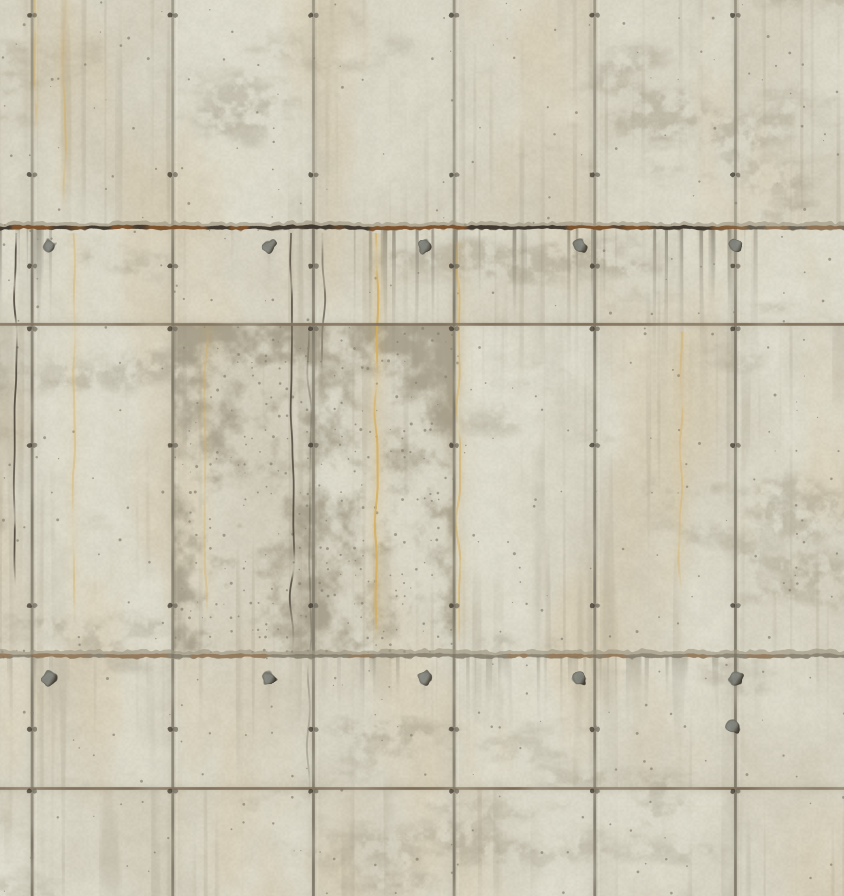
Write a Shadertoy shader that draws this texture.

```glsl
// Weathered concrete wall: six panel columns, joints, tie holes, stains and drips.
const float ASPECT = 0.9414;  // wall width over height
const float PITCH = ASPECT / 6.0;
const float FIRST_JOINT = 0.0358;
const float JOINT_HALF = 0.0016;
const float LEDGE_HI = 0.746, LEDGE_LO = 0.268;
const float SEAM_HI = 0.638, SEAM_LO = 0.120;
const float HOLE_RADIUS = 0.0078;
const float BOLT_RADIUS = 0.0027;
const float BOLT_ROWS[8] = float[8](0.983, 0.805, 0.703, 0.633, 0.503, 0.324, 0.186, 0.117);
// Each streak: x, top, bottom, strength; ochre drips first, then cracks
const int DRIPS = 7, STREAKS = 11;
const vec4 STREAK[11] = vec4[11](
    vec4(0.072, 1.0, 0.76, 0.55), vec4(0.083, 0.74, 0.30, 0.45), vec4(0.42, 0.74, 0.27, 0.85),
    vec4(0.511, 0.73, 0.27, 0.6), vec4(0.759, 0.63, 0.33, 0.45), vec4(0.23, 0.64, 0.30, 0.4),
    vec4(0.04, 1.0, 0.84, 0.5),
    vec4(0.0165, 0.74, 0.34, 0.8), vec4(0.3255, 0.74, 0.27, 0.75), vec4(0.361, 0.74, 0.58, 0.6),
    vec4(0.345, 0.64, 0.10, 0.3));
const vec3 LIGHT = vec3(0.865, 0.856, 0.798);
const vec3 SHADE = vec3(0.815, 0.793, 0.722);
const vec3 WARM = vec3(0.835, 0.785, 0.675);
const vec3 GRIME = vec3(0.62, 0.59, 0.51);
const vec3 JOINT = vec3(0.52, 0.50, 0.44);
const vec3 OCHRE = vec3(0.84, 0.68, 0.36);
const vec3 RUST = vec3(0.48, 0.31, 0.16);
const vec3 DARK = vec3(0.24, 0.21, 0.17);
const vec3 PLUG = vec3(0.50, 0.51, 0.48);

float hash(vec2 p) {
    vec3 q = fract(p.xyx * 0.1031);
    q += dot(q, q.yzx + 33.33);
    return fract((q.x + q.y) * q.z);
}
float noise(vec2 p) {
    vec2 i = floor(p), f = fract(p);
    f = f * f * (3.0 - 2.0 * f);
    return mix(mix(hash(i), hash(i + vec2(1, 0)), f.x),
               mix(hash(i + vec2(0, 1)), hash(i + vec2(1, 1)), f.x), f.y);
}
float fbm(vec2 p) {
    float sum = 0.0, amp = 0.515;
    for (int i = 0; i < 5; i++, amp *= 0.5) {
        sum += amp * noise(p);
        p = p * 2.03 + 17.3;
    }
    return sum;
}
// Pixel-soft coverage of signed distance d
float cover(float d) {
    float px = 0.7 / iResolution.y;
    return 1.0 - smoothstep(-px, px, d);
}
// Fades downward from a source height
float below(float y, float top, float reach) { return step(y, top) * exp((y - top) / reach); }

void mainImage(out vec4 fragColor, in vec2 fragCoord) {
    vec2 p = fragCoord / iResolution.xy * vec2(ASPECT, 1.0);
    float along = (p.x - FIRST_JOINT) / PITCH;
    float column = floor(along);
    float side = (along - floor(along + 0.5)) * PITCH;
    float row = step(SEAM_LO, p.y) + step(LEDGE_LO, p.y) + step(SEAM_HI, p.y) + step(LEDGE_HI, p.y);
    float tone = hash(vec2(mod(column, 6.0) + 3.0, row + 11.0));
    float fine = fbm(p * 75.0), broad = fbm(p * vec2(9, 6) + tone * 20.0);

    // Ground: panel tint, clouds, smears and grain
    vec3 col = mix(LIGHT, SHADE, smoothstep(0.3, 0.75, broad) * 0.75 + 0.25 * tone);
    col = mix(col, WARM, 0.5 * smoothstep(0.52, 0.75, fbm(p * vec2(11, 4) + 41.0)));
    float smear = smoothstep(0.55, 0.78, fbm(p * vec2(7, 17) + 5.0));
    col = mix(col, GRIME, 0.45 * smear * smoothstep(0.3, 0.65, fine));
    col += 0.035 * (fine - 0.5) + 0.025 * (noise(p * 420.0) - 0.5);

    // Grime on the two central panels
    float stained = step(abs(column - 1.5), 0.6) * step(abs(row - 2.0), 0.5);
    float patches = 0.55 * fbm(p * vec2(24, 19)) + 0.45 * fine;
    patches += 0.2 * exp(-abs(side) / 0.018) + 0.24 * below(p.y, SEAM_HI, 0.07);
    col = mix(col, GRIME, stained * 0.8 * smoothstep(0.49, 0.83, patches));

    // Vertical board marks and runs below the ledges
    float board = smoothstep(0.62, 0.9, noise(p * vec2(170, 3.5)));
    col = mix(col, GRIME, 0.22 * board * smoothstep(0.3, 0.6, broad));
    float run = smoothstep(0.55, 0.85, noise(p * vec2(230, 7) + 9.0));
    run *= smoothstep(0.35, 0.65, noise(vec2(p.x * 9.0, 3.0)));
    col = mix(col, JOINT, run * (0.8 * below(p.y, LEDGE_HI, 0.06) + 0.4 * below(p.y, LEDGE_LO, 0.03)));

    // Pits, one per cell at most
    vec2 cell = floor(p * 130.0);
    vec2 seat = 0.3 + 0.4 * vec2(hash(cell + 5.0), hash(cell + 71.0));
    float pit = length(fract(p * 130.0) - seat) / 130.0 - mix(0.0005, 0.0017, hash(cell + 37.0));
    col = mix(col, JOINT, 0.7 * step(hash(cell), 0.025 + 0.11 * stained) * cover(pit));

    // Ochre drips and dark cracks
    for (int i = 0; i < STREAKS; i++) {
        vec4 s = STREAK[i];
        bool drip = i < DRIPS;
        float d = abs(p.x - s.x - 0.006 * (noise(vec2(s.x * 90.0, p.y * 24.0)) - 0.5));
        float broken = smoothstep(0.0, 0.65, noise(vec2(s.x * 300.0, p.y * 38.0)));
        float ink = broken * cover(d - 0.001) + (drip ? 0.3 * exp(-d / 0.006) : 0.0);
        float span = smoothstep(s.z, s.z + 0.05, p.y) * cover(p.y - s.y);
        col = mix(col, drip ? OCHRE : DARK, s.w * span * min(ink, 1.0));
    }

    // Panel joints and thin seams
    float wear = 0.55 + 0.4 * noise(p * 35.0), d = abs(side);
    float joint = wear * cover(d - JOINT_HALF) + 0.18 * exp(-d / 0.005);
    col = mix(col, JOINT, joint * (row > 3.5 ? 0.7 : 1.0));
    col += 0.03 * cover(abs(side - 0.0045) - 0.001);
    d = min(abs(p.y - SEAM_HI), abs(p.y - SEAM_LO));
    col = mix(col, mix(JOINT, RUST, 0.25), wear * cover(d - JOINT_HALF) + 0.15 * exp(-d / 0.004));

    // Rough ledges: the upper dark and rusty, the lower paler
    for (int i = 0; i < 2; i++) {
        float low = float(i), rough = noise(p * vec2(190, 120));
        float y = p.y - mix(LEDGE_HI, LEDGE_LO, low) - 0.003 * (fbm(vec2(p.x * 60.0, low * 9.0)) - 0.5);
        float strength = mix(0.95 - 0.35 * smoothstep(0.78, 0.86, p.x), 0.5, low);
        float rusty = smoothstep(0.4, 0.7, noise(vec2(p.x * 45.0, low)));
        col = mix(col, GRIME, 0.65 * cover(abs(y - 0.002) - 0.004 * (0.5 + rough)));
        vec3 crust = mix(mix(DARK, JOINT, 0.6 * low), RUST, rusty);
        col = mix(col, crust, strength * cover(abs(y) - 0.0012 - 0.0016 * rough));
    }

    // Bolt pairs straddling every joint
    for (int i = 0; i < 8; i++) {
        vec2 q = vec2(abs(side) - 0.003, p.y - BOLT_ROWS[i]);
        float bolt = cover(length(q) - BOLT_RADIUS + 0.001 * (noise(p * 400.0) - 0.5));
        col = mix(col, side < 0.0 ? DARK : JOINT * 0.85, 0.75 * bolt);
    }

    // Plugged tie holes: two rows of five and one stray
    for (int i = 0; i < 11; i++) {
        float k = float(i % 5), low = float(i / 5);
        vec2 center = vec2(k < 0.5 ? 0.055 : 0.1265 + 0.1735 * k, 0.725 - 0.482 * low);
        if (i == 10) center = vec2(0.818, 0.189);
        vec2 q = p - center;
        float hole = length(q) - HOLE_RADIUS * (0.7 + 0.6 * noise(p * 170.0));
        col = mix(col, GRIME, 0.45 * exp(-abs(q.x) / 0.004) * below(q.y, 0.0, 0.018));
        float shade = 0.7 * smoothstep(0.001, 0.008, q.x - 0.6 * q.y) + 0.3 * smoothstep(-0.003, 0.0, hole);
        col = mix(col, mix(PLUG, DARK, shade) + 0.12 * (fine - 0.5), 0.95 * cover(hole));
    }
    fragColor = vec4(clamp(col, 0.0, 1.0), 1.0);
}
```
